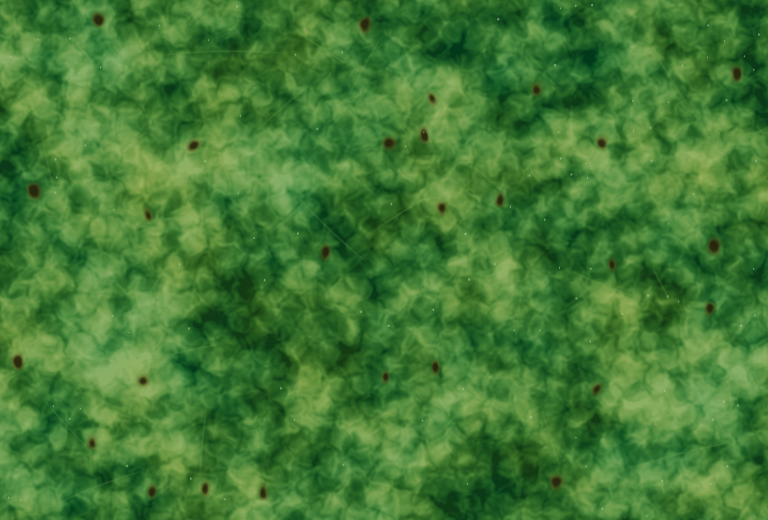
A WebGL 1 fragment shader for this texture:

```glsl
precision highp float;
// Mottled green mineral: pale cloudy clumps over deep green, brown pits, fine scratches.
uniform vec2 u_resolution;

const vec3 ABYSS = vec3(0.05, 0.23, 0.085);
const vec3 DEEP  = vec3(0.10, 0.33, 0.12);
const vec3 MOSS  = vec3(0.15, 0.39, 0.14);
const vec3 LEAF  = vec3(0.22, 0.46, 0.18);
const vec3 SAGE  = vec3(0.32, 0.55, 0.24);
const vec3 PALE  = vec3(0.44, 0.62, 0.30);
const vec3 CREAM = vec3(0.55, 0.69, 0.39);
const vec3 PIT   = vec3(0.13, 0.12, 0.04);
const vec3 RUST  = vec3(0.33, 0.31, 0.10);
const vec3 GLINT = vec3(0.68, 0.82, 0.60);

vec2 hash2(vec2 p) {
  vec3 q = fract(vec3(p.xyx) * vec3(0.1031, 0.1030, 0.0973));
  q += dot(q, q.yzx + 33.33);
  return fract((q.xx + q.yz) * q.zy);
}

vec2 direction(float angle) {
  return vec2(cos(angle), sin(angle));
}

float cornerSlope(vec2 cell, vec2 offset) {
  return dot(direction(6.2832 * hash2(cell).x), offset);
}

float gradientNoise(vec2 p) {
  vec2 i = floor(p), f = p - i;
  vec2 w = f * f * f * (f * (f * 6.0 - 15.0) + 10.0);
  vec2 e = vec2(1.0, 0.0);
  float low = mix(cornerSlope(i, f), cornerSlope(i + e.xy, f - e.xy), w.x);
  float high = mix(cornerSlope(i + e.yx, f - e.yx), cornerSlope(i + e.xx, f - e.xx), w.x);
  return mix(low, high, w.y);
}

// Octaves turned against each other so no lattice shows
float mottle(vec2 p, float gain) {
  float sum = 0.0, amplitude = 1.0;
  for (int i = 0; i < 5; i++) {
    sum += amplitude * gradientNoise(p);
    p = mat2(1.6, 1.2, -1.2, 1.6) * p + 17.3;
    amplitude *= gain;
  }
  return sum;
}

// Distance to the nearest scattered point, for rounded puffs
float nearestPoint(vec2 p) {
  vec2 cell = floor(p);
  float nearest = 2.0;
  for (int y = -1; y <= 1; y++) {
    for (int x = -1; x <= 1; x++) {
      vec2 c = cell + vec2(float(x), float(y));
      nearest = min(nearest, length(c + hash2(c) - p));
    }
  }
  return nearest;
}

float ramp(float a, float b, float t) {
  return clamp((t - a) / (b - a), 0.0, 1.0);
}

vec3 greenRamp(float t) {
  vec3 c = mix(ABYSS, DEEP, ramp(-2.05, -1.31, t));
  c = mix(c, MOSS, ramp(-1.31, -0.71, t));
  c = mix(c, LEAF, ramp(-0.71, -0.06, t));
  c = mix(c, SAGE, ramp(-0.06, 0.66, t));
  c = mix(c, PALE, ramp(0.66, 1.51, t));
  return mix(c, CREAM, ramp(1.51, 2.7, t));
}

// Signed distance to a sparse oval dot held inside its grid cell
float dotDistance(vec2 p, float cells, float share, float radius, float seed) {
  vec2 q = p * cells, cell = floor(q);
  vec2 place = hash2(cell + seed), kind = hash2(cell + seed + 57.0);
  if (kind.x > share) return 1.0;
  vec2 d = (q - cell - mix(vec2(0.25), vec2(0.75), place)) / cells;
  d.x *= 1.0 + 0.5 * kind.y;
  return length(d) - radius * mix(0.6, 1.15, place.y);
}

float scratch(vec2 p, float id, float aspect, float pixel) {
  vec2 place = hash2(vec2(id, 4.0)), shape = hash2(vec2(id, 9.0));
  vec2 d = p - place * vec2(aspect, 1.0);
  vec2 along = direction(3.1416 * shape.x);
  float reach = mix(0.04, 0.16, shape.y);
  float x = dot(d, along);
  float y = abs(dot(d, vec2(-along.y, along.x)) + 0.4 * x * x);
  return (1.0 - smoothstep(0.0005, 0.0012 + pixel, y))
       * (1.0 - smoothstep(0.4 * reach, reach, abs(x)));
}

void main() {
  float pixel = 1.0 / u_resolution.y, aspect = u_resolution.x * pixel;
  vec2 p = gl_FragCoord.xy * pixel;

  // Cloudy tone: broad drifts, ragged mottling, rounded puffs
  vec2 wobble = vec2(gradientNoise(p * 32.0 + 5.0), gradientNoise(p * 32.0 + 71.0));
  vec2 warped = p + 0.014 * wobble;
  float broad = gradientNoise(p * 2.3 + 11.0);
  float puff = 0.45 - nearestPoint(warped * 21.0 + 40.0);
  float tone = 1.9 * broad + 2.25 * mottle(warped * 5.2 + 3.0, 0.8) + 2.3 * puff;
  tone += 0.3 * gradientNoise(p * 120.0);
  vec3 color = greenRamp(tone);

  // Drifts of yellow and blue-green
  float warmth = gradientNoise(p * 4.0 + 90.0) + 0.7 * gradientNoise(p * 13.0 + 30.0);
  color += vec3(0.07, 0.01, -0.03) * warmth;

  // Brown pits with rusty halos
  float pit = dotDistance(p + 0.007 * wobble, 9.0, 0.17, 0.011, 20.0);
  color = mix(color, RUST, 0.6 * (1.0 - smoothstep(-0.003, 0.010, pit)));
  color = mix(color, PIT, 0.85 * (1.0 - smoothstep(-0.006, 0.001 + pixel, pit)));

  // Faint scratches and tiny glints
  for (int i = 0; i < 22; i++) {
    color = mix(color, PALE, 0.22 * scratch(p, float(i), aspect, pixel));
  }
  float glint = dotDistance(p, 34.0, 0.06, 0.0018, 130.0);
  color = mix(color, GLINT, 0.55 * (1.0 - smoothstep(-0.001, pixel, glint)));

  gl_FragColor = vec4(clamp(color, 0.0, 1.0), 1.0);
}
```
